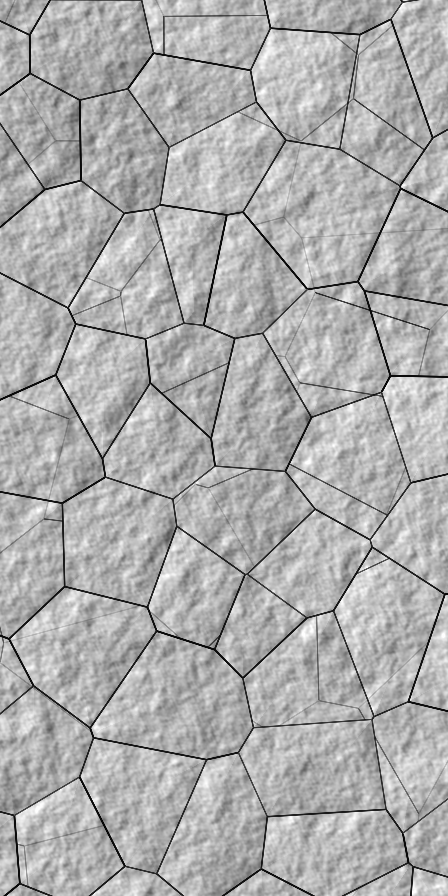
This texture is drawn by a Shadertoy shader. Its source:

```glsl
// Grey crazy-paving stones with rough relief, dark joints and faint hairline cracks.

float hash(vec2 p) {
    vec3 q = fract(p.xyx * 0.1031);
    q += dot(q, q.yzx + 33.33);
    return fract((q.x + q.y) * q.z);
}

vec2 seedPoint(vec2 cell) {
    return cell + 0.5 + 0.86 * (vec2(hash(cell + 7.0), hash(cell + 61.0)) - 0.5);
}

float noise(vec2 p) {
    vec2 i = floor(p), f = fract(p);
    f = f * f * (3.0 - 2.0 * f);
    return mix(mix(hash(i), hash(i + vec2(1, 0)), f.x),
               mix(hash(i + vec2(0, 1)), hash(i + vec2(1, 1)), f.x), f.y);
}

// Rough stone height, four rotated octaves
float relief(vec2 p) {
    float height = 0.0, amp = 0.5;
    p = p * 5.0 + 40.0;
    for (int i = 0; i < 4; i++) {
        height += amp * noise(p);
        p = mat2(1.6, 1.2, -1.2, 1.6) * p + 19.7;
        amp *= 0.57;
    }
    return height;
}

// Voronoi borders: x = distance, y = random value of the border, zw = its normal
vec4 borders(vec2 p, out vec2 stone) {
    vec2 base = floor(p), nearest = vec2(0);
    float best = 100.0;
    for (int y = -1; y <= 1; y++)
    for (int x = -1; x <= 1; x++) {
        vec2 cell = base + vec2(x, y);
        vec2 r = seedPoint(cell) - p;
        if (dot(r, r) < best) {
            best = dot(r, r);
            nearest = r;
            stone = cell;
        }
    }
    vec4 border = vec4(100, 0, 0, 0);
    for (int y = -2; y <= 2; y++)
    for (int x = -2; x <= 2; x++) {
        vec2 cell = stone + vec2(x, y);
        if (x == 0 && y == 0) continue;
        vec2 r = seedPoint(cell) - p;
        vec2 normal = normalize(r - nearest);
        float d = dot(0.5 * (r + nearest), normal);
        if (d < border.x) border = vec4(d, hash(cell + stone + 150.0), normal);
    }
    return border;
}

float line(float d, float halfWidth, float pixel) {
    return 1.0 - smoothstep(halfWidth - 0.35 * pixel, halfWidth + 0.35 * pixel, d);
}

void mainImage(out vec4 fragColor, in vec2 fragCoord) {
    float pixel = 4.5 / iResolution.x;
    vec2 p = fragCoord * pixel + 20.0;
    vec2 light = vec2(-0.86, 0.51);

    // Stones and a second, independent net of cracks, on turned grids
    mat2 turn = mat2(0.8, 0.6, -0.6, 0.8);
    vec2 stone, shard;
    vec4 joint = borders(turn * p + 60.0, stone);
    vec4 crack = borders(p * turn * 0.8 + 47.3, shard);
    vec2 normal = joint.zw * turn;

    // Relief lit from the upper left
    vec2 offset = light * 0.019;
    float slope = relief(p - offset) - relief(p + offset);
    float tone = 0.705 + slope * (slope < 0.0 ? 1.1 : 1.0);

    // Rounded rims, broad stains and a change of shade between stones
    tone += 0.09 * dot(normal, light) * exp(-6.0 * joint.x);
    tone += 0.08 * (noise(p * 1.7) - 0.5);
    tone += 0.07 * (hash(stone + 90.0) - 0.5);

    // Hairline cracks, across some stones
    float cracked = step(hash(stone + 12.0), 0.6);
    float hairline = line(crack.x / 0.8, 0.007, pixel);
    tone *= 1.0 - hairline * cracked * mix(0.15, 0.75, crack.y * crack.y);

    // Thin, crisp joints of uneven depth
    float gap = line(joint.x, mix(0.0075, 0.0105, joint.y), pixel);
    tone = mix(tone, 0.03, gap * mix(0.65, 1.0, sqrt(joint.y)));

    fragColor = vec4(vec3(clamp(tone, 0.0, 1.0)), 1.0);
}
```
